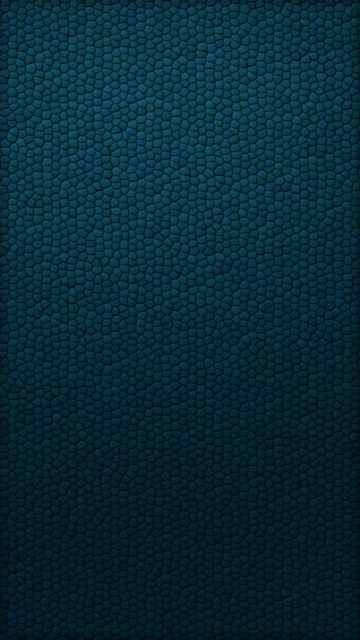
Reproduce this texture procedurally as a WebGL 1 fragment shader.

```glsl
precision highp float;
// Dark teal pebbled leather: small bevelled cells lit from the upper left.

uniform vec2 u_resolution;

vec2 hash2(vec2 p) {
  return fract(sin(vec2(dot(p, vec2(127.1, 311.7)),
                        dot(p, vec2(269.5, 183.3)))) * 43758.5453);
}

float noise(vec2 p) {
  vec2 i = floor(p), f = fract(p);
  f = f * f * (3.0 - 2.0 * f);
  return mix(mix(hash2(i).x, hash2(i + vec2(1.0, 0.0)).x, f.x),
             mix(hash2(i + vec2(0.0, 1.0)).x, hash2(i + 1.0).x, f.x), f.y);
}

// Jittered centre of a cell; odd columns are shifted by half a cell
vec2 cellCentre(vec2 id) {
  vec2 stagger = vec2(0.0, 0.5 * mod(id.x, 2.0));
  return id + stagger + 0.5 + 0.56 * (hash2(id) - 0.5);
}

// Nearest cell: offset to its centre, its id, and distance to its border
void findCell(vec2 p, out vec2 toCentre, out vec2 cellId, out float border) {
  vec2 base = floor(p);
  float nearest = 100.0;
  for (int y = -2; y <= 2; y++) {
    for (int x = -2; x <= 2; x++) {
      vec2 id = base + vec2(float(x), float(y));
      vec2 d = cellCentre(id) - p;
      if (dot(d, d) < nearest) {
        nearest = dot(d, d);
        toCentre = d;
        cellId = id;
      }
    }
  }
  border = 10.0;
  for (int y = -2; y <= 2; y++) {
    for (int x = -2; x <= 2; x++) {
      vec2 d = cellCentre(cellId + vec2(float(x), float(y))) - p;
      vec2 across = d - toCentre;
      if (dot(across, across) > 0.0001) {
        border = min(border, dot(0.5 * (d + toCentre), normalize(across)));
      }
    }
  }
}

void main() {
  vec2 uv = gl_FragCoord.xy / u_resolution;
  vec2 p = gl_FragCoord.xy / u_resolution.x * vec2(42.0, 46.0);

  vec2 toCentre, id;
  float border;
  findCell(p, toCentre, id, border);
  vec2 cellRandom = hash2(id + 37.0);

  // Broad light from the upper left, falling off downwards and at the edges
  float light = smoothstep(0.12, 0.92, uv.y + 0.06 * (0.5 - uv.x));
  light *= 1.0 - 0.42 * pow(abs(uv.x - 0.4) * 1.6, 2.0);
  light *= 1.0 - 0.25 * smoothstep(0.86, 1.0, uv.y);
  vec2 edge = min(uv, 1.0 - uv) * vec2(1.0, u_resolution.y / u_resolution.x);
  float vignette = mix(0.78, 1.0, smoothstep(0.0, 0.03, min(edge.x, edge.y)));

  // Face colour, drifting slightly between blue and green from cell to cell
  vec3 face = mix(vec3(0.018, 0.122, 0.175), vec3(0.066, 0.285, 0.36), light);
  face *= mix(vec3(0.95, 0.97, 1.04), vec3(1.05, 1.03, 0.96), cellRandom.x);
  face *= 0.94 + 0.12 * cellRandom.y;

  // Rounded bevel and dark grooves, deepest on the lower right
  float tilt = dot(-toCentre, normalize(vec2(-0.5, 0.85)));
  float rim = 1.0 - smoothstep(0.06, 0.34, border);
  float groove = smoothstep(-0.04, 0.2, border);
  float shade = 1.0 + 0.3 * tilt + 0.42 * rim * tilt;
  shade *= mix(0.5, 1.0, groove);
  shade *= 0.96 + 0.08 * noise(p * 3.0);

  gl_FragColor = vec4(face * shade * vignette, 1.0);
}
```
